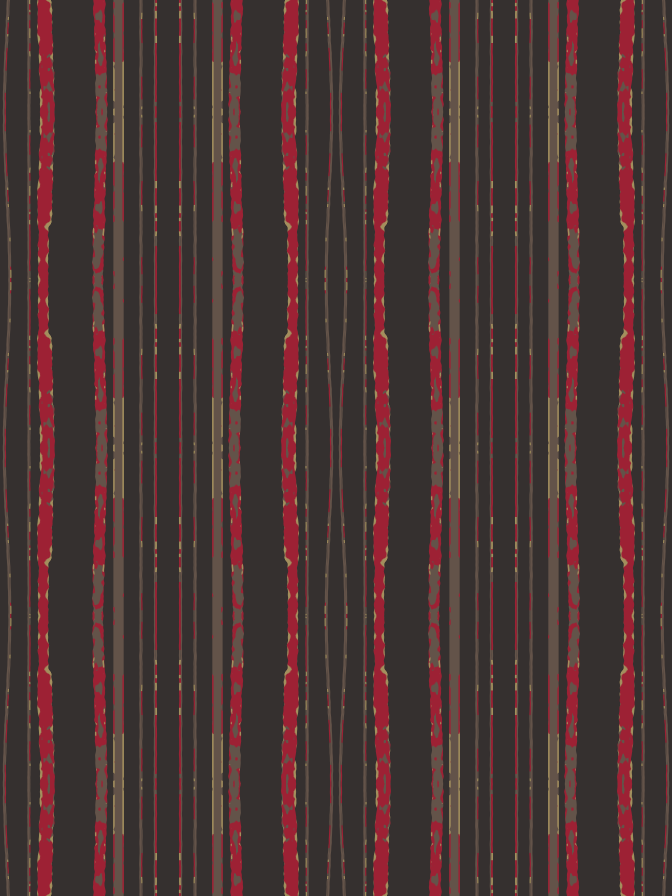
A WebGL 2 fragment shader for this pattern:

```glsl
#version 300 es
precision highp float;
// Worn vertical stripes: a square tile, two across the canvas, mirrored about
// both of its axes. Stripes are bands with noisy edges; gradient noise also
// places the worn patches and coloured flecks on them.

uniform vec2 u_resolution;
out vec4 fragColor;

const float TILES_ACROSS = 2.0;
const float TILE = 288.0;            // design units per tile; the fold spans half
const float FOLD = 0.5 * TILE;

const vec3 GROUND = vec3(0.207, 0.188, 0.184);
const vec3 BROWN  = vec3(0.390, 0.325, 0.285);
const vec3 RED    = vec3(0.615, 0.130, 0.205);
const vec3 CREAM  = vec3(0.640, 0.560, 0.365);

const float NOTCH_Y = 97.0;          // where the red stripe narrows
const float ROUGHNESS = 1.5;         // edge wobble of the wide stripes
const float THREAD_HALF = 1.3;       // half width of the thin lines

float unitsPerPixel;

vec2 gradient(vec2 cell) {
  float angle = 6.2832 * fract(sin(dot(cell, vec2(127.1, 311.7))) * 43758.5);
  return vec2(cos(angle), sin(angle));
}

float noise(vec2 p) {
  vec2 i = floor(p), f = p - i;
  vec2 s = f * f * f * (f * (f * 6.0 - 15.0) + 10.0);
  vec2 e = vec2(1.0, 0.0);
  float low  = mix(dot(gradient(i), f), dot(gradient(i + e), f - e), s.x);
  float high = mix(dot(gradient(i + e.yx), f - e.yx),
                   dot(gradient(i + 1.0), f - 1.0), s.x);
  return mix(low, high, s.y);
}

// Uneven edge offset along y
float rough(float y, float seed) {
  return noise(vec2(seed, y / 11.0)) + 0.6 * noise(vec2(seed + 7.3, y / 4.5));
}

// Smoothed test for value > 0
float positive(float value) {
  return clamp(value / max(fwidth(value), 1e-4) + 0.5, 0.0, 1.0);
}

// Pixel coverage of the band lo..hi, also right for bands under a pixel wide
float band(float x, float lo, float hi) {
  vec2 c = clamp((x - vec2(lo, hi)) / unitsPerPixel + 0.5, 0.0, 1.0);
  return max(c.x - c.y, 0.0);
}

float bump(float y, float center, float width) {
  float d = (y - center) / width;
  return exp(-d * d);
}

// Thin brown line with a broken red edge and cream ticks near tickY
vec3 thread(vec3 color, vec2 p, float center, float redness, float tickY, float seed) {
  float x = p.x - center - 0.4 * rough(p.y, seed);
  float red = positive(noise(vec2(seed + 0.4, p.y / 17.0)) + redness);
  float tick = positive(noise(vec2(seed + 3.6, p.y / 7.0)) - 0.40
                        + 0.42 * bump(p.y, tickY, 14.0));
  float split = mix(0.3, -0.5, smoothstep(0.0, 0.4, redness));
  color = mix(color, BROWN, band(x, -THREAD_HALF, split));
  vec3 edge = mix(mix(BROWN, RED, red), CREAM, tick);
  return mix(color, edge, band(x, split, THREAD_HALF));
}

// Red stripe with cream edges; its outer side steps in past the notch
vec3 redStripe(vec3 color, vec2 p) {
  float step_in = smoothstep(NOTCH_Y - 4.0, NOTCH_Y + 2.0, p.y);
  float lo = mix(34.6, 32.4, smoothstep(0.0, 80.0, p.y)) + ROUGHNESS * rough(p.y, 2.3);
  float hi = mix(47.0, 44.8, smoothstep(0.0, 80.0, p.y)) - 3.6 * step_in
           + ROUGHNESS * rough(p.y, 5.7);
  float blotch = noise(p / vec2(4.0, 9.0) + 31.2);
  float worn = positive(blotch - 0.16 - 0.5 * smoothstep(35.0, 75.0, p.y)
                        - 0.25 * smoothstep(42.0, 38.0, p.x));
  vec3 paint = mix(RED, BROWN, worn);
  float fringe = 5.0 * noise(p / vec2(13.0, 8.0) + 17.6);
  float outer = fringe + 4.0 * bump(p.y, NOTCH_Y, 4.0);
  float cream = max(positive(min(fringe, 2.0) + lo - p.x),
                    positive(min(outer, 4.0) + p.x - hi));
  return mix(color, mix(paint, CREAM, cream), band(p.x, lo, hi));
}

// Red stripe with a brown core, solid in some stretches and dotted in others
vec3 mottledStripe(vec3 color, vec2 p) {
  float x = p.x - mix(87.0, 84.0, smoothstep(0.0, FOLD, p.y));
  float lo = -4.8 + ROUGHNESS * rough(p.y, 11.2);
  float hi = 4.8 + ROUGHNESS * rough(p.y, 14.9);
  float dotted = smoothstep(30.0, 37.0, p.y) * smoothstep(106.0, 98.0, p.y);
  float core = noise(p / vec2(4.5, 9.0) + 53.4) + mix(0.42, 0.0, dotted)
             - 0.10 - 0.022 * x * x;
  vec3 paint = mix(RED, BROWN, positive(core));
  float fleck = noise(p / vec2(7.0, 6.0) + 71.8) - 0.42
              + 0.45 * max(bump(p.y, 0.0, 6.0), bump(p.y, 100.0, 6.0));
  float rim = max(band(x, lo, lo + 1.5), band(x, hi - 1.5, hi));
  return mix(color, mix(paint, CREAM, rim * positive(fleck)), band(x, lo, hi));
}

// Plain brown stripe, edged by cream then red along part of its length
vec3 plainStripe(vec3 color, vec2 p) {
  color = mix(color, BROWN, band(p.x, 97.2, 106.0));
  float drift = noise(vec2(p.x / 9.0 + 0.3, p.y / 12.0) + 91.0);
  vec3 edge = mix(CREAM, RED, positive(p.y - 42.0 + 45.0 * drift));
  float present = positive(0.22 + drift - 0.6 * smoothstep(75.0, 108.0, p.y));
  float rims = band(p.x, 97.0, 98.3) + band(p.x, 104.9, 106.2);
  return mix(color, edge, rims * present);
}

void main() {
  unitsPerPixel = TILE * TILES_ACROSS / u_resolution.x;
  vec2 fromCenter = (gl_FragCoord.xy - 0.5 * u_resolution) * unitsPerPixel;
  vec2 p = abs(fract(fromCenter / TILE + 0.5) - 0.5) * TILE;

  float sway = mix(3.7, 8.4, smoothstep(0.0, FOLD, p.y));
  vec3 color = thread(GROUND, p, sway, 0.0, FOLD, 20.1);
  color = thread(color, p, 24.8, 0.0, 62.0, 25.7);
  color = redStripe(color, p);
  color = mottledStripe(color, p);
  color = plainStripe(color, p);
  color = thread(color, p, 120.8, 0.05, 80.0, 33.3);
  color = thread(color, p, 133.2, 0.25, 85.0, 38.9);
  fragColor = vec4(color, 1.0);
}
```
